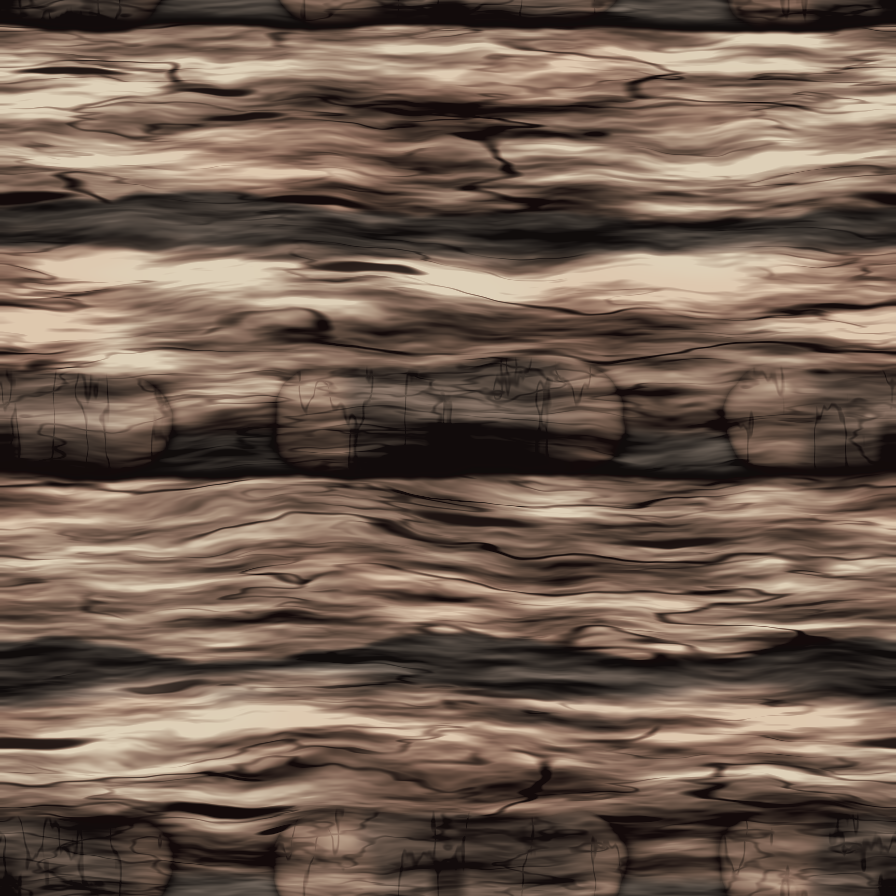
This texture is drawn by a Shadertoy shader. Its source:

```glsl
// Weathered log wall: pale split logs, shadowed seams and rows of charred round stubs.
// Wrapping noise stretched along x makes the grain; knots bend it and slits cut it.
// One shade value is built from all parts, then coloured through a six-step ramp.
#define REPEATS 2.0
#define ROW_OFFSET 0.06
#define SEAM_HEIGHT 0.40
#define STUB_CENTER 0.88
#define STUB_HALF vec2(0.39, 0.118)
#define LOG_SHADE 0.69
#define BROAD_CONTRAST 1.15
#define FINE_CONTRAST 1.25
#define CRACK_DEPTH 0.50
#define KNOTS 6
#define SLITS 18

const vec3 RAMP[6] = vec3[6](
    vec3(0.13, 0.09, 0.08), vec3(0.24, 0.19, 0.16), vec3(0.38, 0.30, 0.25),
    vec3(0.53, 0.42, 0.36), vec3(0.66, 0.56, 0.48), vec3(0.80, 0.73, 0.64));

float hash(vec2 p) {
    return fract(sin(dot(p, vec2(127.1, 311.7))) * 43758.5453);
}

// Value noise that wraps after "period" cells
float noise(vec2 p, vec2 period, float seed) {
    vec2 i = floor(p), f = fract(p);
    f = f * f * (3.0 - 2.0 * f);
    vec2 a = mod(i, period) + seed, b = mod(i + 1.0, period) + seed;
    return mix(mix(hash(a), hash(vec2(b.x, a.y)), f.x),
               mix(hash(vec2(a.x, b.y)), hash(b), f.x), f.y);
}

float fbm(vec2 p, vec2 freq, float seed) {
    float sum = 0.0, gain = 0.53;
    for (int i = 0; i < 4; i++) {
        sum += gain * noise(p * freq, freq, seed + float(i) * 17.0);
        freq *= 2.0;
        gain *= 0.5;
    }
    return sum;
}

// Thin lines along the middle level of a noise field
float crackLines(vec2 p, vec2 freq, float seed, float width) {
    return 1.0 - smoothstep(0.0, width, abs(fbm(p, freq, seed) - 0.5));
}

vec2 wrapDelta(vec2 p, vec2 center) {
    return fract(p - center + 0.5) - 0.5;
}

// Bend the grain in slow waves and around knots
vec2 bendGrain(vec2 uv) {
    vec2 q = uv;
    q.y += 0.05 * (fbm(uv, vec2(3.0, 5.0), 3.0) - 0.5);
    q.y += 0.020 * (fbm(uv, vec2(7.0, 18.0), 5.0) - 0.5);
    for (int i = 0; i < KNOTS; i++) {
        float k = float(i);
        vec2 d = wrapDelta(uv, vec2(hash(vec2(k, 2.3)), hash(vec2(k, 8.1))));
        vec2 size = vec2(0.08, 0.025) * (0.6 + 0.8 * hash(vec2(k, 4.7)));
        q.y -= 0.6 * d.y * exp(-dot(d / size, d / size));
    }
    return q;
}

// Tapered dark openings that follow the grain
float slitMask(vec2 q) {
    float mask = 0.0;
    for (int i = 0; i < SLITS; i++) {
        float k = float(i) + 30.0;
        vec2 d = wrapDelta(q, vec2(hash(vec2(k, 1.7)), hash(vec2(k, 6.9))));
        vec2 size = mix(vec2(0.025, 0.003), vec2(0.09, 0.007), hash(vec2(k, 3.1)));
        mask = max(mask, 1.0 - smoothstep(0.6, 1.15, length(d / size)));
    }
    return mask;
}

vec3 rampColor(float shade) {
    float s = clamp(shade, 0.0, 1.0) * 6.0 - 0.5;
    int i = int(clamp(floor(s), 0.0, 4.0));
    return mix(RAMP[i], RAMP[i + 1], s - float(i));
}

void mainImage(out vec4 fragColor, in vec2 fragCoord) {
    vec2 uv = fragCoord / iResolution.xy;
    vec2 q = bendGrain(uv);

    // Row coordinates: v runs down each row, u is centred on each stub
    float rowPos = (1.0 - uv.y) * REPEATS - ROW_OFFSET;
    rowPos += 0.04 * (fbm(uv, vec2(9.0, 4.0), 11.0) - 0.5);
    float row = mod(floor(rowPos), REPEATS), v = fract(rowPos);
    float u = fract(uv.x * REPEATS + 0.5) - 0.5;
    float column = mod(floor(uv.x * REPEATS + 0.5), REPEATS);

    // Wood grain: broad streaks, fine strands and lit strand edges
    float broad = fbm(q, vec2(3.0, 22.0), 21.0) - 0.5;
    float fine = fbm(q, vec2(8.0, 64.0), 23.0) - 0.5;
    float relief = fine + 0.5 - fbm(q + vec2(0.0, 0.004), vec2(8.0, 64.0), 23.0);
    float cracks = crackLines(q, vec2(3.0, 19.0), 27.0, 0.030)
                 * smoothstep(0.40, 0.60, fbm(uv, vec2(5.0, 14.0), 29.0));
    float fibres = crackLines(q, vec2(5.0, 44.0), 31.0, 0.040)
                 * smoothstep(0.35, 0.65, fbm(uv, vec2(7.0, 20.0), 33.0));
    float grain = BROAD_CONTRAST * broad + FINE_CONTRAST * fine + 0.5 * relief - 0.28 * fibres;
    float shade = LOG_SHADE + grain - CRACK_DEPTH * cracks;
    shade = mix(shade, 0.02, 0.95 * slitMask(q));
    shade += 0.06 * exp(-v / 0.09) + 0.12 * exp(-abs(v - 0.55) / 0.05);
    shade -= 0.15 * smoothstep(0.62, 0.82, v);

    // Shadowed seam between the two logs of a row
    float seamTop = SEAM_HEIGHT + 0.15 * (fbm(uv, vec2(4.0, 1.0), 41.0 + row * 7.0) - 0.5);
    float below = smoothstep(seamTop - 0.008, seamTop + 0.012, v);
    float seam = below * (1.0 - smoothstep(0.44, 0.53, v + 0.25 * broad));
    float seamShade = 0.32 + 0.65 * grain - 0.30 * exp(-max(v - seamTop, 0.0) / 0.022);
    shade = mix(shade, seamShade, seam);
    shade -= 0.20 * exp(-max(seamTop - v, 0.0) / 0.018) * (1.0 - below);

    // Grey recess between stubs
    float recess = smoothstep(0.88, 0.92, v);
    shade = mix(shade, 0.29 + 0.65 * grain, recess);

    // Round stubs with dark rims, charred patches and block cracks
    vec2 corner = abs(vec2(u, v - STUB_CENTER)) - STUB_HALF + 0.11;
    float dist = length(max(corner, 0.0)) + min(max(corner.x, corner.y), 0.0) - 0.11;
    dist += 0.06 * (fbm(uv, vec2(9.0, 14.0), 51.0) - 0.5);
    float stub = 1.0 - smoothstep(-0.012, 0.008, dist);
    float charEdge = u + 0.25 * (fbm(uv, vec2(8.0), 53.0) - 0.5);
    float charred = smoothstep(-0.23, -0.16, charEdge) * (1.0 - smoothstep(0.20, 0.36, charEdge));
    charred *= 0.55 + 0.45 * hash(vec2(column, row) + 9.0);
    float blocks = max(crackLines(uv, vec2(9.0, 28.0), 57.0, 0.035),
                       crackLines(uv, vec2(28.0, 8.0), 59.0, 0.030));
    float stubShade = 0.60 + 0.65 * grain - 0.22 * charred - 0.16 * blocks;
    stubShade -= 0.32 * smoothstep(0.85, 0.99, v);
    stubShade -= 0.28 * (1.0 - smoothstep(0.015, 0.055, abs(u))) * smoothstep(0.84, 0.92, v);
    shade = mix(shade, stubShade, stub);
    shade -= 0.30 * exp(-abs(dist) / 0.013) * smoothstep(0.72, 0.79, v);

    // Black line where each row rests on the next
    shade = clamp(shade, 0.0, 1.0);
    shade *= smoothstep(0.0, 0.012, v) * (1.0 - smoothstep(0.97, 0.996, v));

    // Colour, with reddish stains on wood and cool grey in the shadows
    vec3 color = rampColor(shade);
    float stain = smoothstep(0.45, 0.7, fbm(q, vec2(3.0, 9.0), 61.0));
    color *= mix(vec3(1.0), vec3(1.0, 0.96, 0.95), stain);
    float cool = max(seam, max(recess * (1.0 - stub), 0.6 * charred * stub));
    color = mix(color, dot(color, vec3(0.3, 0.6, 0.1)) * vec3(1.03, 1.0, 0.94), 0.6 * cool);
    fragColor = vec4(color, 1.0);
}
```
